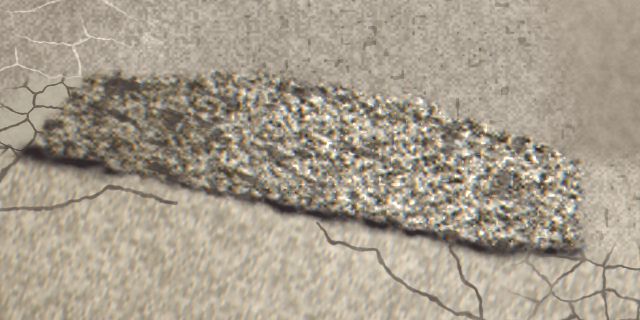
A WebGL 2 fragment shader for this texture:

```glsl
#version 300 es
precision highp float;
// Weathered pavement with a tilted strip of exposed coarse gravel.
// Bounding curves mask the strip, layered noise makes grit and grain,
// and Voronoi borders plus wobbling chains of segments make the cracks.
uniform vec2 u_resolution;
out vec4 fragColor;

float hash(vec2 p) {
  return fract(sin(dot(p, vec2(127.1, 311.7))) * 43758.5453);
}

float noise(vec2 p) {
  vec2 i = floor(p), f = fract(p);
  f = f * f * (3.0 - 2.0 * f);
  return mix(mix(hash(i), hash(i + vec2(1, 0)), f.x),
             mix(hash(i + vec2(0, 1)), hash(i + 1.0), f.x), f.y);
}

float fbm(vec2 p) {
  float sum = 0.0, amp = 0.53;
  for (int i = 0; i < 4; i++) {
    sum += amp * noise(p);
    p = mat2(1.6, 1.2, -1.2, 1.6) * p + 7.3;
    amp *= 0.5;
  }
  return sum;
}

// Gap between the nearest two cell centres: zero on a cell border
float cellBorder(vec2 p) {
  vec2 cell = floor(p);
  float near = 9.0, next = 9.0;
  for (int y = -1; y <= 1; y++)
    for (int x = -1; x <= 1; x++) {
      vec2 c = cell + vec2(x, y);
      float d = length(c + 0.15 + 0.7 * vec2(hash(c), hash(c + 41.3)) - p);
      next = min(next, max(near, d));
      near = min(near, d);
    }
  return next - near;
}

float segment(vec2 p, vec2 a, vec2 b) {
  vec2 ab = b - a;
  return length(p - a - ab * clamp(dot(p - a, ab) / dot(ab, ab), 0.0, 1.0));
}

float chain(vec2 p, vec2 a, vec2 b, vec2 c, vec2 d) {
  return min(segment(p, a, b), min(segment(p, b, c), segment(p, c, d)));
}

float below(float lo, float hi, float v) { return 1.0 - smoothstep(lo, hi, v); }

float topEdge(float x) { return 0.775 - 0.22 * pow(max(x - 0.7, 0.0), 1.8); }

float bottomEdge(float x) { return 0.525 - 0.205 * x + 0.2 * max(x - 1.55, 0.0); }

// Per-channel offsets give grains faint colour fringes
vec3 fringedNoise(vec2 p, float shift) {
  return vec3(noise(p + vec2(shift, 0)), noise(p), noise(p - vec2(shift, 0.5 * shift)));
}

void main() {
  vec2 p = gl_FragCoord.xy / u_resolution.y;
  p.x *= 2.0 * u_resolution.y / u_resolution.x;
  vec2 wobble = vec2(fbm(p * 17.0), fbm(p * 17.0 + 31.0)) - 0.5;
  vec2 q = p + 0.035 * wobble;
  vec2 slant = mat2(0.9, 0.35, -0.35, 0.9) * p;
  float broad = fbm(p * 5.0);
  float rise = q.y - bottomEdge(q.x);
  float lower = below(-0.03, 0.03, p.y - bottomEdge(p.x));

  // Smooth upper pavement and brighter, streaky lower pavement
  vec3 upperTone = mix(vec3(0.65, 0.605, 0.55), vec3(0.70, 0.66, 0.605), smoothstep(0.0, 0.6, p.x));
  vec3 lowerTone = mix(vec3(0.71, 0.665, 0.585), vec3(0.77, 0.73, 0.66), smoothstep(0.1, 1.3, p.x));
  vec3 color = mix(upperTone, lowerTone, max(lower, smoothstep(1.80, 1.88, p.x) * below(0.45, 0.54, p.y)));
  float veil = smoothstep(1.72, 1.95, p.x + 0.2 * broad) * smoothstep(0.46, 0.56, p.y);
  color = mix(color, vec3(0.64, 0.59, 0.53), 0.75 * veil);
  color += 0.10 * (broad - 0.5);
  vec3 fineGrit = fringedNoise(p * 120.0, 0.12) - 0.5;
  vec3 streakGrit = fringedNoise(slant * vec2(110.0, 55.0), 0.3) - 0.5;
  color += mix(fineGrit * 0.15 * (1.0 - 0.75 * veil), streakGrit * 0.20, lower);
  color += 0.12 * (fbm(slant * 38.0) - 0.5);
  float pits = smoothstep(0.78, 0.92, noise(p * 58.0)) * smoothstep(0.25, 0.9, p.x);
  color -= 0.13 * pits * (1.0 - lower) * (1.0 - veil);

  // Pale hairline cracks and dust, upper left
  float paleZone = below(0.32, 0.48, p.x) * smoothstep(0.70, 0.78, p.y);
  float hairline = below(0.01, 0.07, cellBorder(vec2(q.x * 5.0 + 2.0 * q.y, q.y * 9.0)));
  color += 0.18 * paleZone * hairline * smoothstep(0.35, 0.6, fbm(p * 9.0 + 3.0));
  color += 0.09 * smoothstep(0.55, 0.75, noise(p * 75.0)) * exp(-60.0 * dot(p - vec2(0.46, 0.88), p - vec2(0.46, 0.88)));

  // Exposed gravel
  float leftEdge = 0.05 + 0.84 * (q.y - 0.52);
  float inset = min(min(topEdge(q.x) - q.y, rise), min(q.x - leftEdge, 1.82 - q.x));
  float gravelMask = smoothstep(-0.012, 0.022, inset + 0.025 * (noise(p * 45.0) - 0.5));
  float crisp = smoothstep(0.45, 1.0, p.x);
  vec3 grains = 0.6 * fringedNoise(slant * vec2(62.0, 74.0), 0.22) + 0.4 * fringedNoise(p * 118.0 + 9.0, 0.3);
  vec3 gravel = mix(vec3(0.53, 0.49, 0.42), vec3(0.625, 0.59, 0.525), crisp);
  gravel += (grains - 0.5) * mix(0.62, 0.95, crisp);
  gravel += 0.22 * smoothstep(0.72, 0.9, noise(p * 85.0 + 17.0)) * crisp;
  float hollows = smoothstep(0.54, 0.74, fbm(slant * vec2(15.0, 30.0) + 5.0));
  gravel = mix(gravel, vec3(0.25, 0.22, 0.21), hollows * mix(0.75, 0.5, crisp));
  color = mix(color, gravel, gravelMask);

  // Pale broken slabs beside the left rim
  float slabZone = below(0.0, 0.035, q.x - leftEdge) * smoothstep(-0.22, -0.12, q.x - leftEdge)
                 * smoothstep(0.50, 0.54, p.y) * below(0.73, 0.79, p.y);
  float slabGap = below(0.03, 0.13, cellBorder(q * vec2(10.0, 15.0)));
  color = mix(color, mix(vec3(0.74, 0.71, 0.64), vec3(0.34, 0.30, 0.26), slabGap), 0.75 * slabZone);

  // Shadowed lip under the gravel
  float leftLip = below(0.30, 0.42, p.x), rightLip = smoothstep(0.66, 0.88, p.x);
  float lipWidth = 0.012 + 0.018 * leftLip + 0.008 * rightLip;
  float lip = exp(-pow((rise - 0.012) / lipWidth, 2.0)) * smoothstep(0.03, 0.09, p.x) * below(1.79, 1.83, p.x);
  lip *= (0.4 + 0.5 * max(leftLip, rightLip)) * (0.6 + 0.7 * noise(p * 32.0));
  color = mix(color, vec3(0.17, 0.14, 0.15), clamp(lip, 0.0, 0.95));

  // Dark cracks in the lower pavement
  float crack = chain(q, vec2(-0.02, 0.348), vec2(0.16, 0.341), vec2(0.34, 0.41), vec2(0.56, 0.37));
  crack = min(crack, chain(q, vec2(1.0, 0.30), vec2(1.05, 0.235), vec2(1.17, 0.215), vec2(1.23, 0.13)));
  crack = min(crack, chain(q, vec2(1.23, 0.13), vec2(1.34, 0.07), vec2(1.42, 0.03), vec2(1.52, -0.01)));
  crack = min(crack, chain(q, vec2(1.40, 0.23), vec2(1.44, 0.15), vec2(1.49, 0.09), vec2(1.51, -0.02)));
  crack = min(crack, chain(q, vec2(-0.02, 0.42), vec2(0.06, 0.51), vec2(0.03, 0.54), vec2(-0.02, 0.53)));
  float netZone = smoothstep(1.52, 1.78, p.x) * below(0.17, 0.28, p.y);
  float net = below(0.02, 0.14, cellBorder(q * vec2(9.0, 11.0))) * netZone;
  float darkness = max(below(0.002, 0.009, crack) * 0.7, net * 0.65);
  color = mix(color, vec3(0.30, 0.26, 0.24), darkness * (0.65 + 0.5 * noise(p * 25.0)));

  fragColor = vec4(clamp(color, 0.0, 1.0), 1.0);
}
```
